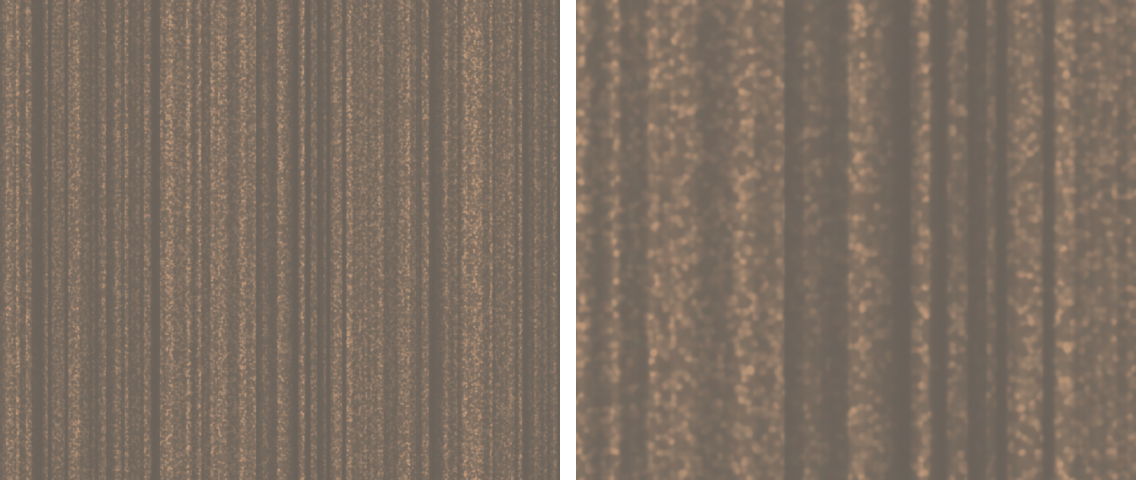
Left, the full canvas; right, a detail of the centre.
Give the GLSL for this texture, as a Shadertoy shader.

```glsl
// Brown fabric of uneven vertical threads with a fine, warm grain.
#define DARK vec3(0.418, 0.384, 0.352)
#define LIGHT vec3(0.69, 0.56, 0.457)
#define BANDS 21.0         // wide bands per canvas height
#define STRIPES 76.0       // medium stripes per canvas height
#define THREADS 150.0      // thin threads per canvas height
#define GRAINS 205.0       // grains per canvas height
#define GRAIN_FLOOR 0.4    // thread brightness left between grains
#define GRAIN_PEAK 2.3     // extra brightness of the strongest grains
#define BRIGHTNESS 0.93
#define TINT 0.012         // hue drift between grains

vec3 hash3(vec2 cell) {
    vec3 p = fract(vec3(cell.xyx) * vec3(0.1031, 0.1030, 0.0973));
    p += dot(p, p.yxz + 33.33);
    return fract((p.xxy + p.yzz) * p.zyx);
}

// One-dimensional cellular noise: soft strands at jittered positions
float strands(float x, float seed) {
    float cell = floor(x), sum = 0.0, total = 0.0;
    for (int i = -1; i <= 1; i++) {
        float id = cell + float(i);
        vec3 rnd = hash3(vec2(id + 17.0, seed));
        float d = x - id - mix(0.15, 0.85, rnd.x);
        float weight = exp(-4.0 * d * d);
        sum += weight * rnd.y;
        total += weight;
    }
    return sum / total;
}

// Two-dimensional cellular noise: x is grain brightness, y is its tint
vec2 grains(vec2 p) {
    vec2 cell = floor(p), sum = vec2(0.0);
    float total = 0.2;  // lets isolated grains fade into round dots
    for (int j = -1; j <= 1; j++)
    for (int i = -1; i <= 1; i++) {
        vec2 id = cell + vec2(i, j);
        vec3 rnd = hash3(id + 41.0);
        vec2 d = p - id - mix(vec2(0.1), vec2(0.9), rnd.xy);
        float weight = exp(-4.0 * dot(d, d));
        sum += weight * vec2(rnd.z, fract(rnd.x * 7.0 + rnd.z * 5.0));
        total += weight;
    }
    return sum / total;
}

void mainImage(out vec4 fragColor, in vec2 fragCoord) {
    vec2 p = fragCoord / iResolution.y;

    // Thread brightness depends on the horizontal position only
    float level = 0.16 * strands(p.x * BANDS, 3.0)
                + 0.37 * strands(p.x * STRIPES, 11.0)
                + 0.48 * strands(p.x * THREADS, 29.0);
    float thread = BRIGHTNESS * smoothstep(0.12, 1.10, level);

    // Grain shows on bright threads and fades in the dark gaps
    vec2 grain = grains(p * GRAINS);
    float light = thread * (GRAIN_FLOOR + GRAIN_PEAK * grain.x * grain.x);

    // Slow drift of brightness along the threads
    light *= 1.0 + 0.03 * sin(p.y * 7.0 + 3.0 * sin(p.x * 5.0));

    vec3 color = mix(DARK, LIGHT, clamp(light, 0.0, 1.15));
    color += TINT * (grain.y - 0.45) * vec3(1.0, -0.6, -0.4);
    fragColor = vec4(color, 1.0);
}
```
